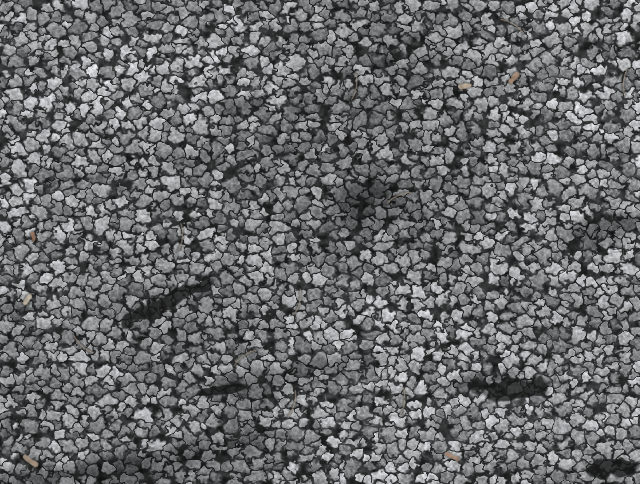
Reproduce this texture procedurally as a Shadertoy shader.

```glsl
// Weathered grey gravel crust: lumpy, tightly packed grains with dark gaps.
// Grains are a size-weighted cellular pattern on warped coordinates, shaded
// from above, then broken by soft folds, dark hollows and sparse dry litter.

const float GRAINS_PER_HEIGHT = 39.0;
const float GRAIN_FLATTEN = 1.13;
const vec2 GRAIN_RADIUS = vec2(0.46, 0.86);   // smallest, largest, in cells
const vec2 GRAIN_TONE = vec2(0.43, 0.71);     // darkest, lightest
const float GAP_TONE = 0.17;
const float HOLLOW_TONE = 0.07;
const float SPECKLE = 0.34;
const float SPECKLE_SCALE = 190.0;
const vec3 STONE_TINT = vec3(0.988, 1.0, 1.012);
const float LITTER_CELLS = 9.0;
const float LITTER_SHARE = 0.17;
const vec3 LITTER_PALE = vec3(0.74, 0.71, 0.64);
const vec3 LITTER_BROWN = vec3(0.55, 0.40, 0.32);

vec4 hash4(vec2 cell) {
    vec4 h = fract(cell.xyxy * vec4(0.1031, 0.1030, 0.0973, 0.1099));
    h += dot(h, h.wzxy + 33.33);
    return fract((h.xxyz + h.yzzw) * h.zywx);
}

// Four independent channels of smooth value noise.
vec4 noise4(vec2 p) {
    vec2 i = floor(p), f = fract(p);
    f = f * f * (3.0 - 2.0 * f);
    return mix(mix(hash4(i), hash4(i + vec2(1, 0)), f.x),
               mix(hash4(i + vec2(0, 1)), hash4(i + vec2(1, 1)), f.x), f.y);
}

mat2 rotation(float angle) {
    float c = cos(angle), s = sin(angle);
    return mat2(c, -s, s, c);
}

// Brightness of the grain layer.
float grains(vec2 uv) {
    vec2 p = uv * GRAINS_PER_HEIGHT * vec2(1.0, GRAIN_FLATTEN);
    p += 0.50 * (noise4(p * 2.1).xy - 0.5) + 0.24 * (noise4(p * 5.3).zw - 0.5);
    vec2 home = floor(p), offset = vec2(0.0);
    float nearest = 9.0, second = 9.0, tone = 0.0;
    for (int y = -2; y <= 2; y++)
    for (int x = -2; x <= 2; x++) {
        vec2 cell = home + vec2(x, y);
        vec4 h = hash4(cell + 61.0);
        vec2 v = p - cell - 0.5 - 0.9 * (h.xy - 0.5);
        float radius = mix(GRAIN_RADIUS.x, GRAIN_RADIUS.y, h.z * h.z);
        float d = length(v) / radius;
        if (d < nearest) {
            second = nearest;
            nearest = d;
            offset = v / radius;
            tone = mix(GRAIN_TONE.x, GRAIN_TONE.y, h.w);
        } else {
            second = min(second, d);
        }
    }
    // Gaps are wider on the shaded lower side of each grain.
    float gapWidth = 0.38 + 0.28 * smoothstep(0.1, -0.8, offset.y);
    float body = smoothstep(0.03, gapWidth, second - nearest);
    body *= smoothstep(1.25, 0.85, nearest);
    float grit = GAP_TONE + 0.16 * (noise4(uv * 110.0).x - 0.5);
    return mix(grit, tone + 0.07 * offset.y, body);
}

// Coverage of a ragged elliptical hole.
float hollow(vec2 uv, vec2 centre, vec2 size, float angle) {
    vec2 q = rotation(angle) * (uv - centre) / size;
    float ragged = 0.8 * (noise4(uv * 42.0).y - 0.5) + 0.4 * (noise4(uv * 95.0).z - 0.5);
    return smoothstep(1.1, 0.8, length(q) + ragged);
}

// Lays dry flakes and thin twigs over the stone.
vec3 addLitter(vec3 colour, vec2 uv) {
    vec2 p = uv * LITTER_CELLS, cell = floor(p);
    vec4 pick = hash4(cell + 217.0), form = hash4(cell + 409.0);
    if (pick.x > LITTER_SHARE) return colour;
    bool twig = form.x > 0.6;
    vec2 q = rotation(6.2832 * form.y) * (p - cell - mix(vec2(0.35), vec2(0.65), pick.yz));
    q.y += (twig ? 0.8 : 0.3) * q.x * q.x;
    float reach = twig ? 0.24 : mix(0.03, 0.13, form.z);
    float width = twig ? 0.012 : mix(0.028, 0.05, form.w);
    q.x -= clamp(q.x, -reach, reach);
    float soft = max(LITTER_CELLS / iResolution.y, 0.012);
    float d = length(q) - width + 0.025 * (noise4(uv * 130.0).x - 0.5) * float(!twig);
    vec3 dry = mix(LITTER_PALE, LITTER_BROWN, twig ? 0.25 : pick.w);
    dry *= 0.9 + 0.25 * noise4(uv * 150.0).y;
    colour *= 1.0 - 0.3 * smoothstep(0.05, 0.0, d);
    return mix(colour, dry, smoothstep(soft, -soft, d) * (twig ? 0.6 : 0.9));
}

void mainImage(out vec4 fragColor, in vec2 fragCoord) {
    vec2 uv = fragCoord / iResolution.y;

    // Stone with fine speckle, strongest on the bright faces.
    float tone = grains(uv);
    float speckle = 0.6 * noise4(uv * SPECKLE_SCALE).x + 0.4 * noise4(uv * SPECKLE_SCALE * 1.9).y - 0.5;
    tone += SPECKLE * speckle * smoothstep(0.05, 0.5, tone);

    // Broad swells and darker, nearly level folds.
    float swell = noise4(uv * vec2(2.5, 6.0) + 3.0).x;
    float fold = noise4(vec2(uv.x * 4.0, uv.y * 14.0 - uv.x * 2.0) + 19.0).y;
    tone *= mix(0.88, 1.12, swell) * (1.0 - 0.38 * smoothstep(0.70, 0.98, fold));

    // One slanted crack and a few sunken pockets.
    float hole = hollow(uv, vec2(0.345, 0.375), vec2(0.095, 0.017), 0.46);
    hole = max(hole, hollow(uv, vec2(1.07, 0.196), vec2(0.078, 0.022), 0.08));
    hole = max(hole, hollow(uv, vec2(0.46, 0.195), vec2(0.055, 0.009), 0.15));
    hole = max(hole, hollow(uv, vec2(1.26, 0.03), vec2(0.055, 0.018), 0.1));
    tone = mix(tone, HOLLOW_TONE + 0.15 * tone, 0.92 * hole);

    fragColor = vec4(clamp(addLitter(tone * STONE_TINT, uv), 0.0, 1.0), 1.0);
}
```
